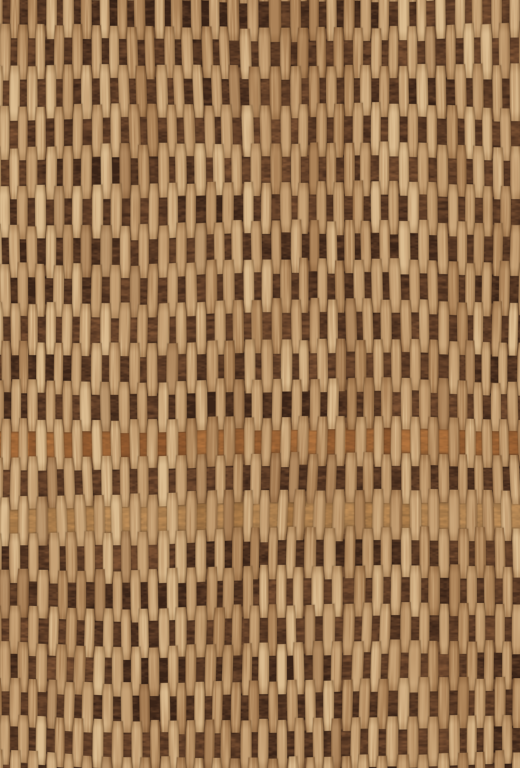
Give the GLSL for this texture, as a WebGL 2 fragment shader.

```glsl
#version 300 es
precision highp float;
uniform vec2 u_resolution;
out vec4 fragColor;

float hash(vec2 p) {
  vec3 q = fract(p.xyx * vec3(0.1031, 0.1030, 0.0973));
  q += dot(q, q.yzx + 33.33);
  return fract((q.x + q.y) * q.z);
}

float noise(vec2 p) {
  vec2 i = floor(p), f = fract(p);
  f = f * f * (3.0 - 2.0 * f);
  return mix(mix(hash(i), hash(i + vec2(1, 0)), f.x),
             mix(hash(i + vec2(0, 1)), hash(i + vec2(1, 1)), f.x), f.y);
}

// Canvas to weave: x counts upright strands, y counts rows downward
vec2 weaveSpace(vec2 p) {
  float down = 1.0 - p.y;
  vec2 g = vec2(p.x * 56.0, down * 20.0 + 0.19 - 0.22 * sin(3.14159 * down));
  g.x += 0.8 * (noise(p * vec2(7, 4) + 3.0) - 0.5);
  g.y += 0.2 * (noise(p * vec2(4, 6) + 40.0) - 0.5);
  return g;
}

// Horizontal fibres seen between the strands
vec3 weftColor(vec2 g) {
  float row = floor(g.y);
  float fibre = 0.6 * noise(vec2(g.x * 0.8, g.y * 12.0)) + 0.4 * noise(vec2(g.x * 2.5, g.y * 22.0) + 9.0);
  float cellTone = hash(vec2(floor(g.x), row) + 17.0);
  float patchTone = noise(vec2(g.x * 0.13, row * 1.7) + 55.0);
  float tone = 0.42 + 0.85 * (fibre - 0.5) + 0.25 * (cellTone - 0.5) + 0.6 * (patchTone - 0.5);
  vec3 color = mix(vec3(0.23, 0.14, 0.09), vec3(0.50, 0.33, 0.205), clamp(tone, 0.0, 1.0));
  float grain = 0.88 + 0.24 * fibre;
  if (row == 11.0) color = mix(vec3(0.54, 0.33, 0.17), vec3(0.66, 0.43, 0.23), cellTone) * grain;
  if (row == 13.0) color = mix(vec3(0.62, 0.44, 0.25), vec3(0.71, 0.53, 0.33), cellTone) * grain;
  // Shade where the weft dips under the strand ends
  return color * (1.0 - 0.15 * smoothstep(0.22, 0.38, abs(fract(g.y) - 0.5)));
}

// One strand float: s runs across and v along, both -1 to 1
vec3 strandColor(vec2 g, vec2 id, float s, float v) {
  float tone = 0.5 + 0.42 * (hash(id + 5.0) - 0.5) + 0.35 * (hash(vec2(id.x, 91)) - 0.5);
  tone += 0.5 * (noise(g * vec2(0.12, 0.3)) - 0.5);
  tone += 0.4 * (noise(vec2(g.x * 6.0, g.y * 1.1) + id * 3.0) - 0.5);
  vec3 color = mix(vec3(0.66, 0.50, 0.335), vec3(0.755, 0.61, 0.44), smoothstep(0.05, 0.5, tone));
  color = mix(color, vec3(0.84, 0.72, 0.55), smoothstep(0.45, 0.95, tone));
  // Occasional stained strand
  color = mix(color, vec3(0.60, 0.44, 0.29), 0.5 * step(0.94, hash(id + 131.0)));
  // Warm shading on the rounded sides and tucked ends
  float side = smoothstep(0.4, 1.05, abs(s + 0.08));
  float tuck = smoothstep(0.6, 1.0, abs(v));
  color *= mix(vec3(1.03), vec3(0.82, 0.77, 0.70), side);
  return color * mix(vec3(1), vec3(0.91, 0.88, 0.84), tuck);
}

void main() {
  vec2 g = weaveSpace(gl_FragCoord.xy / u_resolution);
  vec2 pixel = vec2(56, 20) / u_resolution;
  vec2 cell = floor(g);
  vec3 color = weftColor(g);
  // Warm underlayer shows in the seams between rows
  float seam = smoothstep(0.32, 0.4, abs(fract(g.y) - 0.5));
  color = mix(color, vec3(0.52, 0.36, 0.225), 0.85 * seam);

  // Strands pass over every second row, alternating by column
  for (int j = -1; j <= 1; j++) {
    for (int i = -1; i <= 1; i++) {
      vec2 id = cell + vec2(i, j);
      if (mod(id.x + id.y, 2.0) < 0.5) continue;
      vec2 d = g - id - 0.5;
      d.x -= 0.26 * (hash(vec2(id.x, 23)) - 0.5) + 0.07 * (hash(id + 61.0) - 0.5);
      d.x -= d.y * 0.1 * (hash(id + 83.0) - 0.5);
      d.y -= 0.05 * (hash(id + 47.0) - 0.5);
      float halfLength = 0.67 + 0.04 * (hash(id + 29.0) - 0.5);
      float v = d.y / halfLength;
      float halfWidth = mix(0.575, 0.49, smoothstep(0.45, 1.0, abs(v)));
      halfWidth += 0.1 * (hash(id + 11.0) - 0.5);
      vec2 inset = vec2(halfWidth, halfLength) - abs(d);
      vec2 cover = smoothstep(-0.85 * pixel, 0.85 * pixel, inset);
      // Faint contact shadow beside the strand
      vec2 shadow = smoothstep(vec2(-0.2, -0.06), vec2(0.04), inset);
      color *= 1.0 - 0.13 * shadow.x * shadow.y;
      color = mix(color, strandColor(g, id, d.x / halfWidth, v), cover.x * cover.y);
    }
  }
  fragColor = vec4(color, 1.0);
}
```
